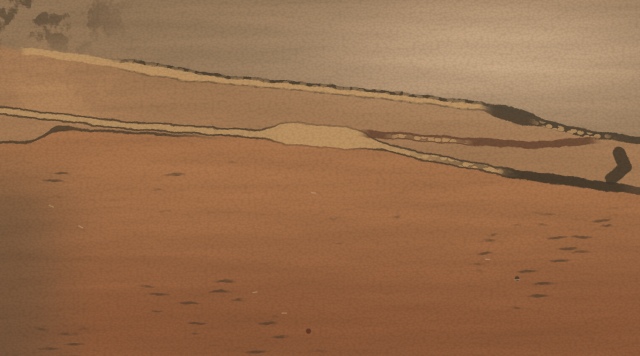
Reproduce this texture procedurally as a WebGL 1 fragment shader.

```glsl
precision highp float;
uniform vec2 u_resolution;

#define WARM_WOOD vec3(0.63, 0.43, 0.28)
#define DEEP_WOOD vec3(0.53, 0.335, 0.215)
#define VARNISH vec3(0.55, 0.44, 0.325)
#define INNER_WOOD vec3(0.61, 0.45, 0.31)
#define SHEEN vec3(0.75, 0.63, 0.50)
#define FILLER vec3(0.73, 0.57, 0.38)
#define GRIME vec3(0.25, 0.21, 0.16)
#define SHADE vec3(0.38, 0.30, 0.22)
#define GRAIN 0.045
#define RAGGED 0.0022

vec3 color;
float soft;

void paint(vec3 tint, float amount) { color = mix(color, tint, amount); }

float hash(vec2 p) {
  p = fract(p * vec2(0.1031, 0.1137));
  p += dot(p, p.yx + 33.33);
  return fract((p.x + p.y) * p.x * 17.3);
}

// Distance to the nearest scattered cell point
float cells(vec2 p) {
  float nearest = 4.0;
  for (int k = 0; k < 9; k++) {
    vec2 c = floor(p) + vec2(mod(float(k), 3.0), floor((float(k) + 0.5) / 3.0)) - 1.0;
    nearest = min(nearest, length(c + vec2(hash(c + 7.0), hash(c + 61.0)) - p));
  }
  return nearest;
}

float waves(vec2 p) {
  float sum = 0.0, amp = 0.5;
  for (int i = 0; i < 5; i++) {
    sum += amp * sin(p.x + 1.7 * sin(p.y)) * cos(0.8 * p.y + sin(p.x * 0.6));
    p = mat2(1.6, 1.2, -1.2, 1.6) * p + 3.1;
    amp *= 0.6;
  }
  return sum;
}

float hinge(float x, float start) { return max(x - start, 0.0); }
float span(float x, float a, float b, float s) {
  return smoothstep(a - s, a + s, x) * (1.0 - smoothstep(b - s, b + s, x));
}
float stroke(float d, float w) { return 1.0 - smoothstep(w - soft, w + soft, abs(d)); }
float segment(vec2 p, vec2 a, vec2 b) {
  vec2 ab = b - a;
  return length(p - a - ab * clamp(dot(p - a, ab) / dot(ab, ab), 0.0, 1.0));
}
float glow(vec2 p, vec2 center, vec2 size) {
  vec2 q = (p - center) / size;
  return exp(-dot(q, q));
}

// Crack paths: depth below the top edge, in canvas widths
float upperPath(float x) {
  return 0.0736 + 0.134 * x + 0.03 * hinge(x, 0.13) - 0.07 * hinge(x, 0.3125)
    + 0.021 * hinge(x, 0.547) + 0.145 * hinge(x, 0.755) - 0.13 * hinge(x, 0.91);
}
float lowerPath(float x) {
  return 0.172 + 0.118 * x - 0.052 * hinge(x, 0.195) + 0.01 * hinge(x, 0.417)
    + 0.18 * hinge(x, 0.573) - 0.064 * hinge(x, 0.65) - 0.058 * hinge(x, 0.807);
}

void main() {
  vec2 uv = gl_FragCoord.xy / u_resolution;
  vec2 p = vec2(uv.x, (1.0 - uv.y) * 0.5547);
  float x = p.x, depth = p.y;
  soft = max(0.0014, 0.8 / u_resolution.x);
  float ragged = RAGGED * waves(p * 95.0);
  float chips = cells(p * vec2(75.0, 110.0));
  float crumbs = 1.0 - smoothstep(0.3, 0.5, chips);
  float mottle = waves(p * 26.0 + 4.0);
  float up = depth - upperPath(x) + ragged;
  float low = depth - lowerPath(x) + ragged;
  float under = depth - 0.2214 + 0.021 * smoothstep(0.04, 0.095, x) - 0.06 * hinge(x, 0.1) + ragged;
  float border = mix(under, low, smoothstep(0.3, 0.42, x));

  // Wood, inner strip, varnish and broad light
  color = mix(WARM_WOOD, DEEP_WOOD, smoothstep(0.25, 0.54, depth));
  paint(INNER_WOOD, smoothstep(0.004, -0.004, border));
  paint(VARNISH, smoothstep(0.005, -0.005, up));
  float lit = mix(0.95, 0.45, smoothstep(-0.01, 0.015, up));
  paint(SHEEN, lit * glow(p, vec2(0.79, 0.085), vec2(0.34, 0.105)));
  paint(SHADE, 0.6 * smoothstep(0.17, 0.0, x) * smoothstep(0.2, 0.36, depth));

  // Blotched corner
  float patchMask = glow(p, vec2(0.08, 0.15), vec2(0.1, 0.065)) * smoothstep(0.002, -0.002, under);
  paint(vec3(0.67, 0.50, 0.34), patchMask * (0.3 + 0.5 * smoothstep(-0.1, 0.25, mottle)));
  float corner = smoothstep(0.26, 0.03, x) * smoothstep(0.11, 0.03, depth);
  paint(GRIME, corner * 0.5 * smoothstep(0.1, 0.4, waves(p * 40.0)));

  // Long grain and short dark streaks
  color *= 1.0 + 0.045 * waves(vec2(x * 9.0, depth * 85.0));
  float streak = smoothstep(0.2, 0.05, cells(vec2(x * 9.0, depth * 60.0 + 0.3 * mottle)));
  paint(GRIME, 0.55 * streak * smoothstep(0.02, 0.06, border) * smoothstep(0.1, 0.5, waves(p * 13.0 + 2.0)));

  // Upper crack: pale filler, grimy rim, dark tail with crumbs
  float halfUp = 0.0055 + 0.003 * span(x, 0.2, 0.31, 0.03);
  paint(FILLER, 0.85 * span(x, 0.035, 0.755, 0.008) * stroke(up, halfUp));
  float rim = max(stroke(up + halfUp, 0.0025), 0.5 * stroke(up - halfUp, 0.0015));
  paint(GRIME, rim * span(x, 0.19, 0.77, 0.03) * (0.85 - 0.4 * crumbs));
  paint(GRIME, 0.8 * stroke(up, 0.006 + 0.006 * span(x, 0.765, 0.83, 0.025)) * smoothstep(0.745, 0.775, x));
  paint(FILLER, 0.8 * crumbs * stroke(up - 0.002, 0.004) * span(x, 0.84, 0.95, 0.02));

  // Lower crack, swelling into a pale pool before the fork
  float pool = span(x, 0.427, 0.57, 0.03);
  float halfLow = 0.004 + 0.0125 * pool;
  float lowAt = low + 0.004 * pool;
  paint(GRIME, 0.75 * stroke(lowAt, halfLow + 0.0028) * (1.0 - 0.65 * pool));
  float worn = smoothstep(0.6, 0.75, x) * (1.0 - crumbs);
  paint(FILLER, smoothstep(0.82, 0.77, x) * stroke(lowAt, halfLow) * (0.9 - 0.5 * worn));
  paint(GRIME, 0.65 * stroke(low, 0.0075) * span(x, 0.79, 0.98, 0.015));
  paint(GRIME, 0.75 * stroke(under, 0.002 + 0.003 * span(x, 0.08, 0.11, 0.015)) * smoothstep(0.36, 0.25, x));

  // Middle branch and rounded tip
  float mid = depth - 0.208 - 0.07 * (x - 0.566) + 0.15 * hinge(x, 0.83) + ragged;
  paint(vec3(0.37, 0.25, 0.18), 0.8 * stroke(mid, 0.0058) * span(x, 0.57, 0.93, 0.012));
  paint(FILLER, stroke(mid - 0.001, 0.003) * span(x, 0.61, 0.73, 0.015) * (0.3 + 0.5 * crumbs));
  vec2 bend = vec2(0.977 - ragged, 0.26);
  float tip = min(segment(p, bend - vec2(0.01, 0.022), bend), segment(p, bend, bend + vec2(-0.022, 0.019)));
  paint(GRIME, 0.85 * stroke(tip, 0.0095));

  // Pits, tiny pale scratches and fine pores
  paint(GRIME, 0.85 * stroke(length(p - vec2(0.808, 0.434)), 0.0035));
  paint(vec3(0.30, 0.15, 0.10), 0.7 * stroke(length(p - vec2(0.482, 0.516)), 0.004));
  for (int i = 0; i < 7; i++) {
    float k = float(i);
    vec2 at = vec2(fract(0.49 + k * 0.318), 0.301 + 0.22 * fract(k * 0.618));
    float scratch = segment(p, at - vec2(0.003, 0.001), at + vec2(0.003, 0.002 * sin(k * 4.0)));
    paint(SHEEN, 0.6 * stroke(scratch, 0.0008));
  }
  color *= 1.0 + GRAIN * (0.9 - 2.0 * cells(p * vec2(190.0, 260.0)));
  gl_FragColor = vec4(clamp(color, 0.0, 1.0), 1.0);
}
```
